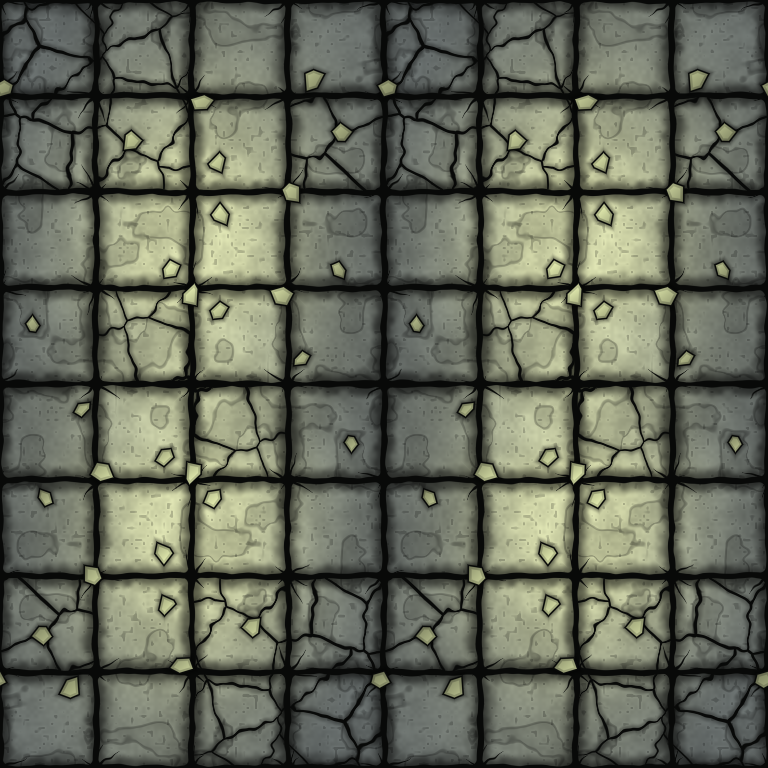
Reproduce this texture procedurally as a WebGL 1 fragment shader.

```glsl
precision highp float;
// Worn dungeon floor: inked square flagstones with cracks, stains, pebbles and pools of light.
uniform vec2 u_resolution;

#define TILES 8.0          // flagstones across and down
#define PERIOD 4.0         // flagstones per pool of light
#define GROUT 0.030        // half width of the joints, in flagstones
#define CRACK 0.016        // half width of the cracks
#define CRACK_CELLS 1.75   // crack cells per flagstone
#define SPUR 0.26          // longest splinter at a joint crossing
#define INK vec3(0.03, 0.035, 0.03)
#define COOL vec3(0.39, 0.415, 0.41)
#define WARM vec3(0.82, 0.84, 0.66)
#define PEBBLE vec3(0.78, 0.81, 0.60)

const float TAU = 6.2831853;

vec2 hash2(vec2 p) {
  vec3 h = fract(p.xyx * vec3(0.1031, 0.1030, 0.0973));
  h += dot(h, h.yzx + 33.33);
  return fract((h.xx + h.yz) * h.zy);
}

// Wraps a cell index horizontally
vec2 wrapCell(vec2 cell, float period) {
  return vec2(mod(cell.x, period), cell.y);
}

// Value noise that wraps after PERIOD flagstones
float noise(vec2 p, float freq) {
  vec2 c = floor(p * freq), f = fract(p * freq);
  float n = PERIOD * freq;
  f = f * f * (3.0 - 2.0 * f);
  float a = hash2(wrapCell(c, n)).x;
  float b = hash2(wrapCell(c + vec2(1, 0), n)).x;
  float d = hash2(wrapCell(c + vec2(0, 1), n)).x;
  float e = hash2(wrapCell(c + vec2(1, 1), n)).x;
  return mix(mix(a, b, f.x), mix(d, e, f.x), f.y);
}

// Distance to the borders of wrapped cellular noise
float cellBorder(vec2 p) {
  p *= CRACK_CELLS;
  vec2 c = floor(p), f = fract(p), nearest = vec2(0.0);
  float best = 8.0, border = 8.0;
  for (int y = -1; y <= 1; y++) for (int x = -1; x <= 1; x++) {
    vec2 g = vec2(x, y);
    vec2 r = g + hash2(wrapCell(c + g, PERIOD * CRACK_CELLS) + 11.0) - f;
    if (dot(r, r) < best) { best = dot(r, r); nearest = r; }
  }
  for (int y = -2; y <= 2; y++) for (int x = -2; x <= 2; x++) {
    vec2 g = vec2(x, y);
    vec2 r = g + hash2(wrapCell(c + g, PERIOD * CRACK_CELLS) + 11.0) - f;
    vec2 across = r - nearest;
    if (dot(across, across) > 1e-4)
      border = min(border, dot(0.5 * (nearest + r), normalize(across)));
  }
  return border / CRACK_CELLS;
}

// Tapered splinters around the nearest joint crossing
float spurs(vec2 p) {
  vec2 corner = floor(p + 0.5), r = p - corner;
  float d = 1.0;
  for (int i = 0; i < 6; i++) {
    vec2 h = hash2(wrapCell(corner, PERIOD) + float(i) * 7.0 + 3.0);
    float angle = TAU * (float(i) + 0.8 * h.x) / 6.0;
    float len = 0.05 + SPUR * h.y;
    vec2 dir = vec2(cos(angle), sin(angle));
    float along = clamp(dot(r, dir), 0.0, len);
    d = min(d, length(r - dir * along) - 0.018 * (1.0 - along / len));
  }
  return d;
}

// Angular pebble with shadow, ink outline and a lit top facet
vec3 addPebble(vec3 base, vec2 p, vec2 id, float radius, float light, float px) {
  float d = -1.0;
  for (int i = 0; i < 5; i++) {
    vec2 h = hash2(id + float(i) * 5.0 + 29.0);
    float angle = TAU * (float(i) + 0.6 * h.x) / 5.0;
    d = max(d, dot(p, vec2(cos(angle), sin(angle))) - radius * (0.7 + 0.5 * h.y));
  }
  float facet = 1.0 - smoothstep(-px, px, d + 0.3 * radius);
  vec3 stone = PEBBLE * (0.7 + 0.25 * light) * (0.85 + 0.2 * facet - 0.12 * dot(p, vec2(0.6, 0.8)) / radius);
  base *= mix(0.55, 1.0, smoothstep(0.0, 0.07, d));
  base = mix(INK, base, smoothstep(-px, px, d - 0.016));
  return mix(stone, base, smoothstep(-px, px, d));
}

void main() {
  float px = 0.7 * TILES / min(u_resolution.x, u_resolution.y);
  // Lower half is the upper half turned by 180 degrees; q.y runs downward
  vec2 q = gl_FragCoord.xy / u_resolution * TILES;
  q = vec2(mod(q.x, PERIOD), TILES - q.y);
  if (q.y > 0.5 * TILES) q = vec2(PERIOD, TILES) - q;

  // Hand-drawn wobble, zero at the joint crossings
  vec2 g = q + 0.014 * sin(TAU * q.yx) * sin(TAU * (1.5 * q.yx + 0.25 * q));
  vec2 tile = wrapCell(floor(g), PERIOD);
  float rough = noise(q, 12.0) - 0.5, grain = noise(q, 24.0), broad = noise(q, 2.0);

  // Pool of light, varied per flagstone
  float lx = pow(sin(0.5 * TAU * q.x / PERIOD), 2.0);
  float ly = smoothstep(0.0, 2.6, q.y);
  float light = (lx * (0.2 + 0.8 * ly) + 0.15 * ly) * (1.0 - 0.3 * smoothstep(2.8, 3.5, q.y));
  vec3 color = mix(COOL, WARM, clamp(light + 0.14 * (hash2(tile + 41.0).x - 0.5), 0.0, 1.0));

  // Mottling, outlined stains and pits
  color *= 0.84 + 0.16 * broad + 0.12 * noise(q, 6.0) + 0.10 * (grain - 0.5);
  float stain = noise(q + 0.03 * rough, 3.0) + 0.16 * rough - 0.69;
  color *= 1.0 - 0.10 * smoothstep(-0.02, 0.02, stain);
  color *= 1.0 - 0.22 * (1.0 - smoothstep(0.01, 0.05, abs(stain)));
  color *= 1.0 - 0.22 * smoothstep(0.76, 0.92, grain);

  // Joints with rounded corners and grimy edges
  vec2 box = abs(fract(g) - 0.5) - (0.5 - GROUT - 0.06);
  float inside = 0.06 - length(max(box, 0.0)) - min(max(box.x, box.y), 0.0) + 0.014 * rough;
  color *= mix(0.45, 1.0, smoothstep(-0.01, 0.15, inside + 0.04 * rough));

  // Cracks on the broken flagstones only
  float broken = max(tile.x, tile.y) < 1.5 || abs(tile.x * tile.y - 3.0) < 0.5 ? 1.0 : 0.0;
  float crack = cellBorder(g + 0.05 * rough) - CRACK * (0.35 + 0.9 * broad);
  crack = mix(1.0, crack, broken);
  color *= mix(0.72, 1.0, smoothstep(0.0, 0.06, crack));
  float ink = min(min(inside, crack), spurs(g + 0.03 * rough));
  color = mix(INK, color, smoothstep(-px, px, ink));

  // Pebbles on flagstones, then bigger ones at crossings
  vec2 id = floor(q), h = hash2(id + 17.0);
  if (h.x < 0.8 && (id.y > 0.5 || id.x > 2.5))
    color = addPebble(color, q - id - 0.15 - 0.7 * hash2(id + 5.0), id, 0.05 + 0.035 * h.y, light, px);
  vec2 corner = floor(q + 0.5);
  id = wrapCell(corner, PERIOD) + 60.0;
  h = hash2(id);
  if (h.x < 0.45 && abs(corner.y - 2.0) < 1.5)
    color = addPebble(color, q - corner - 0.2 * (hash2(id + 9.0) - 0.5), id, 0.07 + 0.02 * h.y, light, px);

  gl_FragColor = vec4(color, 1.0);
}
```
